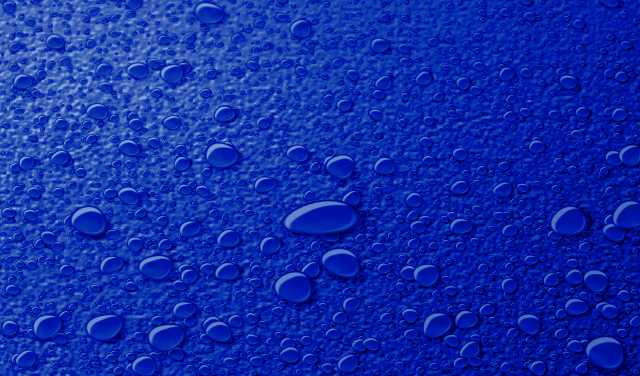
This texture is drawn by a WebGL 2 fragment shader. Its source:

```glsl
#version 300 es
precision highp float;
// Water beads on a finely pebbled blue sheet, lit from the upper left.
// Jittered grids of growing size paint the drops, small ones first. All shading
// is one tone value, turned into blue by a colour ramp at the end.
uniform vec2 u_resolution;
out vec4 fragColor;

vec2 hash2(vec2 p) {
  vec3 h = fract(p.xyx * vec3(0.1031, 0.1030, 0.0973));
  h += dot(h, h.yzx + 33.33);
  return fract((h.xx + h.yz) * h.zy);
}

float noise(vec2 p) {
  vec2 i = floor(p), f = fract(p);
  f = f * f * (3.0 - 2.0 * f);
  float low = mix(hash2(i).x, hash2(i + vec2(1, 0)).x, f.x);
  float high = mix(hash2(i + vec2(0, 1)).x, hash2(i + vec2(1, 1)).x, f.x);
  return mix(low, high, f.y);
}

// Soft sheen: brightest at the upper left, deep at the lower right
float sheen(vec2 p) {
  vec2 g = (p - vec2(0.38, 0.8)) / vec2(0.6, 0.32);
  return 3.4 - 1.3 * p.x + 0.95 * p.y + 1.1 * exp(-dot(g, g));
}

// Slope of a bumpy height field seen against the light
float pebbles(vec2 p) {
  vec2 q = p * vec2(88.0, 115.0);
  float coarse = noise(q) - noise(q + vec2(-0.5, 0.7));
  float fine = noise(q * 1.5 + 7.0) - noise(q * 1.5 + vec2(6.5, 7.7));
  return 2.4 * coarse + 1.4 * fine;
}

// Paints one drop over the tone; offset is measured from its centre
float drop(float tone, vec2 offset, float radius, float stretch, float tilt,
           float seed, float light, float blur) {
  float c = cos(tilt), s = sin(tilt);
  vec2 q = mat2(c, -s, s, c) * offset / (radius * vec2(stretch, 1.0 / stretch));
  if (dot(q, q) > 4.0) return tone;
  float angle = atan(q.y, q.x + 1e-5);
  q *= 1.0 + 0.05 * sin(2.0 * angle + seed) + 0.05 * sin(3.0 * angle + seed * 2.3);
  float d = length(q);
  float soft = min(blur / radius, 0.3);

  // Shadow cast to the lower right
  float shadow = 1.0 - smoothstep(0.8, 1.25 + soft, length(q - vec2(0.14, -0.2)));
  tone -= 1.8 * shadow;

  // Body with a lit lower belly and a dark rim
  float body = mix(1.8, light, 0.3);
  body += 0.9 * smoothstep(0.5, -0.7, q.y + 0.25 * q.x) - 0.4;
  body += 0.6 * (noise(q * 2.5 + seed * 9.0) - 0.5);
  body -= 1.3 * smoothstep(0.82, 1.0, d);

  // Pale crescent reflecting the light, with a crisp lower edge
  float inside = 1.0 - smoothstep(0.9 - soft, 0.95 + soft, d);
  float cut = length(q - vec2(0.28, -0.46));
  float crescent = inside * smoothstep(1.08 - soft, 1.14 + soft, cut);
  body = mix(body, 4.6 + 0.35 * light, 0.95 * crescent);

  // Thin refracted line along the far edge
  float line = smoothstep(0.72, 0.82, d) * (1.0 - smoothstep(0.84, 0.94, d));
  body += 1.2 * line * smoothstep(0.3, 0.9, dot(q, vec2(0.75, -0.65)));
  return mix(tone, body, 1.0 - smoothstep(1.0 - soft, 1.0 + soft, d));
}

vec3 blueRamp(float t) {
  vec3 c = mix(vec3(0.0, 0.0, 0.29), vec3(0.0, 0.05, 0.53), clamp(t, 0.0, 1.0));
  c = mix(c, vec3(0.0, 0.07, 0.67), clamp(t - 1.0, 0.0, 1.0));
  c = mix(c, vec3(0.02, 0.21, 0.69), clamp(t - 2.0, 0.0, 1.0));
  c = mix(c, vec3(0.14, 0.30, 0.70), clamp(t - 3.0, 0.0, 1.0));
  c = mix(c, vec3(0.29, 0.42, 0.73), clamp(t - 4.0, 0.0, 1.0));
  return mix(c, vec3(0.50, 0.64, 0.87), clamp(t - 5.0, 0.0, 1.0));
}

void main() {
  vec2 p = gl_FragCoord.xy / u_resolution.y;
  float light = sheen(p);
  float far = smoothstep(0.6, 1.0, p.y);
  float blur = 0.7 / u_resolution.y + 0.002 * far;
  float tone = light + pebbles(p) * mix(1.0, 0.6, far);

  // Five grids of drops, each coarser and sparser than the last
  float cell = 0.025;
  for (int layer = 0; layer < 5; layer++) {
    float size = float(layer);
    vec2 home = floor(p / cell);
    for (int k = 0; k < 9; k++) {
      vec2 id = home + vec2(k % 3 - 1, k / 3 - 1);
      vec2 place = hash2(id + 17.0 * size + 40.0);
      vec2 kind = hash2(id + 31.0 * size + 95.0);
      vec2 centre = (id + 0.5 + 0.6 * (place - 0.5)) * cell;
      float chance = 0.76 - 0.027 * size * size * (1.0 + 0.7 * smoothstep(0.7, 1.0, centre.y));
      if (kind.x > chance) continue;
      float radius = cell * mix(0.17, 0.27, kind.y) * mix(1.08, 0.82, centre.y);
      float stretch = 1.06 + 0.12 * place.y;
      float tilt = 0.7 * (place.x - 0.45);
      tone = drop(tone, p - centre, radius, stretch, tilt, 6.3 * kind.y, light, blur);
    }
    cell *= 1.62;
  }

  // One long merged drop near the middle
  tone = drop(tone, p - vec2(0.856, 0.42), 0.069, 1.55, 0.14, 0.4, light, blur);
  fragColor = vec4(blueRamp(tone), 1.0);
}
```
